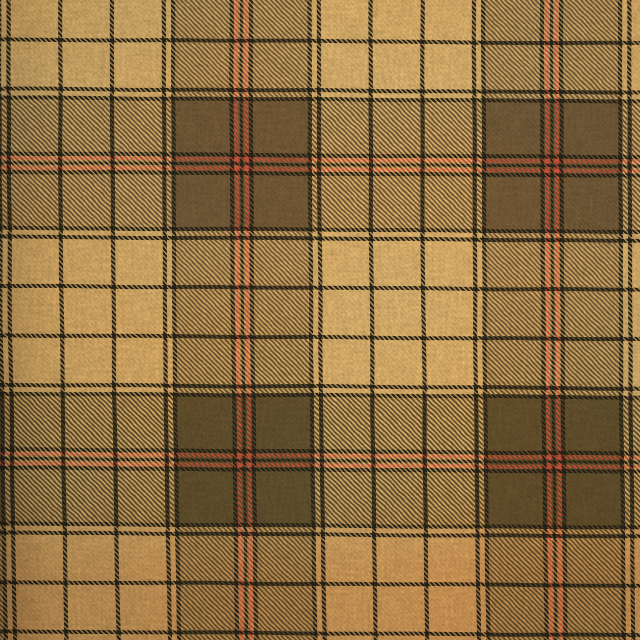
This texture is drawn by a three.js fragment shader. Its source:

```glsl
// Woven twill tartan: tan and brown checks, dark windowpane lines, paired red stripes.
#define REPEAT vec2(0.485, 0.4625)
#define CENTRE vec2(0.377, 0.281)
#define TWILL 128.0
#define LINE_HALF 0.0068
#define WOBBLE 0.0016
#define GRAIN 0.11
#define TAN vec3(0.79, 0.635, 0.385)
#define AMBER vec3(0.77, 0.565, 0.325)
#define BROWN vec3(0.415, 0.325, 0.20)
#define OLIVE vec3(0.365, 0.295, 0.165)
#define RED vec3(0.75, 0.30, 0.21)
#define DARK vec3(0.145, 0.13, 0.085)

varying vec2 vUv;

vec2 gradient(vec2 cell) {
  vec3 p = fract(vec3(cell.xyx) * vec3(0.1031, 0.1030, 0.0973));
  p += dot(p, p.yzx + 33.33);
  float angle = 6.28318 * fract((p.x + p.y) * p.z);
  return vec2(cos(angle), sin(angle));
}

float gradientNoise(vec2 p) {
  vec2 i = floor(p), f = fract(p);
  vec2 u = f * f * f * (f * (f * 6.0 - 15.0) + 10.0);
  vec2 e = vec2(0.0, 1.0);
  float low = mix(dot(gradient(i), f), dot(gradient(i + e.yx), f - e.yx), u.x);
  float high = mix(dot(gradient(i + e.xy), f - e.xy), dot(gradient(i + e.yy), f - e.yy), u.x);
  return mix(low, high, u.y);
}

float stripe(float d, float at, float halfWidth, float aa) {
  return 1.0 - smoothstep(halfWidth - aa, halfWidth + aa, abs(d - at));
}

// Yarn colour across one mirrored repeat; alpha marks the dark yarn.
vec4 sett(float t, vec3 light, vec3 ground) {
  float d = abs(fract(t + 0.5) - 0.5);
  float aa = 0.6 * fwidth(t) + 0.0002;
  vec3 yarn = mix(ground, light, smoothstep(0.22 - aa, 0.22 + aa, d));
  yarn = mix(yarn, RED, stripe(d, 0.0162, 0.0068, aa));
  float dark = stripe(d, 0.0, 0.005, aa);
  dark = max(dark, stripe(d, 0.031, LINE_HALF, aa));
  dark = max(dark, stripe(d, 0.22, LINE_HALF, aa));
  dark = max(dark, stripe(d, 0.25, LINE_HALF, aa));
  dark = max(dark, stripe(d, 0.4165, LINE_HALF, aa));
  return vec4(mix(yarn, DARK, dark), dark);
}

void main() {
  vec2 uv = vUv;

  // Slack in the cloth bends the lines slightly.
  float drop = 1.0 - uv.y;
  vec2 cloth = uv;
  cloth.x -= 0.009 * drop * drop * (1.2 - 0.5 * uv.x);
  cloth.y += 0.006 * (uv.x - 0.4);
  cloth += WOBBLE * vec2(gradientNoise(uv * 7.0), gradientNoise(uv * 7.0 + 31.0));
  vec2 t = (cloth - CENTRE) / REPEAT;

  // Yarn dye drifts toward the lower edge.
  float low = 1.0 - smoothstep(0.08, 0.30, uv.y);
  float olive = 1.0 - smoothstep(0.35, 0.60, uv.y);
  vec3 light = mix(TAN, AMBER, low);
  vec3 ground = mix(BROWN, OLIVE, olive);
  vec4 warp = sett(t.x, light, ground);
  vec4 weft = sett(t.y, light, ground);

  // Diagonal twill decides which yarn lies on top.
  float phase = TWILL * (uv.x + uv.y) + 0.125 + 0.25 * gradientNoise(uv * 60.0);
  float visible = 1.0 - smoothstep(0.3, 0.5, fwidth(uv.x * TWILL));
  float wave = sin(6.28318 * phase) * visible;
  float over = 0.5 + 0.5 * clamp(1.15 * wave, -1.0, 1.0);
  over = clamp(over + 0.24 * (warp.a - weft.a), 0.0, 1.0);
  vec3 colour = mix(weft.rgb, warp.rgb, over);

  // Yarn relief, fibre grain and slubs along both thread directions.
  float grain = gradientNoise(uv * 230.0);
  grain += 0.6 * gradientNoise(uv * vec2(190.0, 28.0));
  grain += 0.6 * gradientNoise(uv * vec2(28.0, 190.0) + 17.0);
  colour *= 1.0 + 0.025 * wave + GRAIN * grain;

  // Uneven tint and soft light, strongest right of the upper middle.
  float tint = gradientNoise(uv * 3.2 + 5.0);
  colour *= 1.0 + tint * vec3(0.05, -0.02, -0.08);
  vec2 away = (uv - vec2(0.62, 0.66)) * vec2(1.0, 0.8);
  float shade = 1.03 - 0.26 * dot(away, away);
  shade *= 1.0 - 0.13 * (1.0 - smoothstep(0.0, 0.10, uv.x)) * (1.0 - 0.6 * uv.y);
  gl_FragColor = vec4(clamp(colour * shade, 0.0, 1.0), 1.0);
}
```
